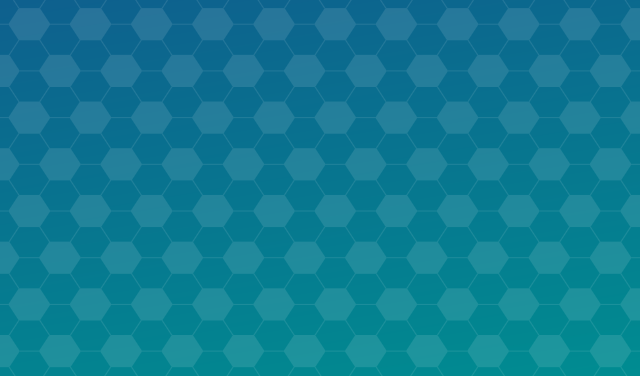
Give the GLSL for this pattern, as a WebGL 1 fragment shader.

```glsl
precision highp float;
// Honeycomb of thin lines with every third cell tinted, over a diagonal blue to teal gradient.
uniform vec2 u_resolution;

#define PITCH vec2(0.1627, 0.1242)       // spacing of tinted cells: along a row, between rows
#define ORIGIN vec2(0.0780, 0.9356)      // centre of the first tinted cell
#define LINE_WIDTH 0.0029                // in canvas heights
#define TINT 0.11                        // strength of the white cell tint
#define LINE_TINT 0.10                   // strength of the white outlines
#define GRADIENT_AXIS vec2(0.22, -0.78)  // right and downwards
#define COLOR_START vec3(0.055, 0.375, 0.555)
#define COLOR_END vec3(0.000, 0.550, 0.568)

const float SQRT3 = 1.7320508;
const float APOTHEM = 0.5 * SQRT3;

// Offset from the nearest point of a lattice with a point at each corner and centre of a box.
vec2 nearestCentre(vec2 p, vec2 box) {
  vec2 a = mod(p + 0.5 * box, box) - 0.5 * box;
  vec2 b = mod(p, box) - 0.5 * box;
  return dot(a, a) < dot(b, b) ? a : b;
}

// Signed distance to the edge lines of a flat-topped hexagon of unit radius.
float hexagon(vec2 p) {
  p = abs(p);
  return max(p.y, dot(p, vec2(APOTHEM, 0.5))) - APOTHEM;
}

// Antialiased coverage of the inside of a distance field.
float coverage(float dist, float pixel) {
  return clamp(0.5 - dist / pixel, 0.0, 1.0);
}

void main() {
  vec2 uv = gl_FragCoord.xy / u_resolution;
  vec2 pos = gl_FragCoord.xy / u_resolution.y;

  // Cell units: hexagon radius 1, with the slight vertical squash undone.
  vec2 scale = vec2(3.0, 1.5 * SQRT3) / PITCH;
  vec2 cell = (pos - ORIGIN) * scale;
  float unit = 0.5 * (scale.x + scale.y);
  float pixel = unit / u_resolution.y;
  float halfLine = 0.5 * LINE_WIDTH * unit;

  // Outlines of all cells, and the tinted third of them.
  float edge = abs(hexagon(nearestCentre(cell, vec2(3.0, SQRT3))));
  float tinted = hexagon(nearestCentre(cell, vec2(3.0, 3.0 * SQRT3)));
  float line = coverage(edge - halfLine, pixel);
  float fill = coverage(tinted - halfLine, pixel);

  // Background gradient from the top left to the bottom right.
  float t = dot(uv - vec2(0.0, 1.0), GRADIENT_AXIS);
  vec3 color = mix(COLOR_START, COLOR_END, t);
  color = mix(color, vec3(1.0), max(fill * TINT, line * LINE_TINT));
  gl_FragColor = vec4(color, 1.0);
}
```
